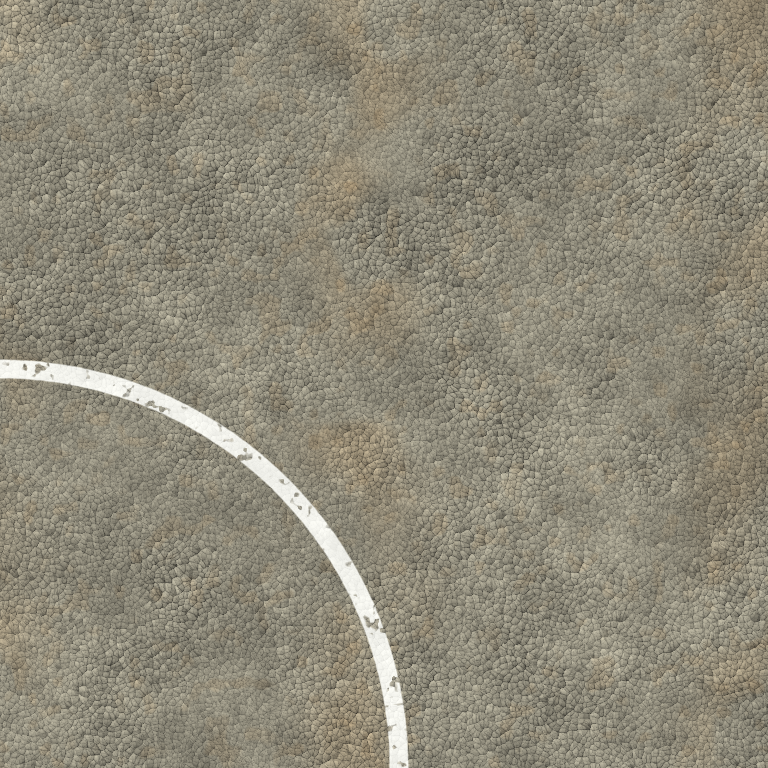
Write a WebGL 2 fragment shader that draws this texture.

```glsl
#version 300 es
precision highp float;
// Weathered grey asphalt with a worn white quarter-circle court line.

uniform vec2 u_resolution;
out vec4 fragColor;

vec3 hash3(vec2 p) {
  vec3 q = fract(p.xyx * vec3(0.1031, 0.1030, 0.0973));
  q += dot(q, q.yxz + 33.33);
  return fract((q.xxy + q.yzz) * q.zyx);
}

// Smoothly blended cell tones, centred on zero
float softCells(vec2 p) {
  vec2 cell = floor(p);
  float sum = 0.0, total = 0.0;
  for (int j = -1; j <= 1; j++)
    for (int i = -1; i <= 1; i++) {
      vec2 id = cell + vec2(i, j);
      vec3 h = hash3(id);
      vec2 d = id + 0.15 + 0.7 * h.xy - p;
      float weight = exp(-5.0 * dot(d, d));
      sum += weight * (h.z - 0.5);
      total += weight;
    }
  return sum / total;
}

// Packed stones lit from the upper left: slope, crevice and tint
float stones(vec2 p) {
  vec2 cell = floor(p), toCentre = vec2(0.0);
  float near = 9.0, second = 9.0, tint = 0.0;
  for (int j = -1; j <= 1; j++)
    for (int i = -1; i <= 1; i++) {
      vec2 id = cell + vec2(i, j);
      vec3 h = hash3(id + 57.0);
      vec2 d = id + h.xy - p;
      float dist = length(d);
      if (dist < near) {
        second = near;
        near = dist;
        toCentre = d;
        tint = h.z;
      } else second = min(second, dist);
    }
  float slope = dot(toCentre, normalize(vec2(0.7, -0.8)));
  float crevice = smoothstep(0.0, 0.3, second - near);
  return 0.24 * slope + 0.19 * (crevice - 0.62) + 0.13 * (tint - 0.5);
}

// Broad mottling and round damp stains
float mottling(vec2 uv) {
  float tone = 0.11 * softCells(uv * 7.0 + 3.0)
             + 0.13 * softCells(uv * 17.0 + 20.0)
             + 0.12 * softCells(uv * 42.0 + 70.0);
  // Stain centre and radius
  vec3 stains[9] = vec3[9](
    vec3(0.365, 0.473, 0.022), vec3(0.845, 0.490, 0.026), vec3(0.210, 0.545, 0.028),
    vec3(0.955, 0.730, 0.020), vec3(0.530, 0.510, 0.055), vec3(0.860, 0.800, 0.060),
    vec3(0.000, 0.550, 0.030), vec3(0.400, 0.950, 0.040), vec3(0.270, 0.260, 0.040));
  vec2 warped = uv + 0.012 * sin(uv.yx * 70.0 + vec2(0.0, 2.0));
  for (int i = 0; i < 9; i++) {
    vec2 d = (warped - stains[i].xy) / stains[i].z;
    tone -= 0.085 * exp(-dot(d, d));
  }
  return tone;
}

// Chipped paint along the arc; across runs from -1 to 1 over its width
float paintWear(vec2 uv, float angle, float across) {
  // Angle, position across the line, angular spread
  vec3 chips[7] = vec3[7](
    vec3(0.207, 0.45, 0.030), vec3(0.367, 0.00, 0.030), vec3(0.693, -0.30, 0.018),
    vec3(0.790, 0.60, 0.018), vec3(0.910, -0.70, 0.012), vec3(1.180, -0.60, 0.045),
    vec3(1.470, 0.10, 0.026));
  float amount = 0.0;
  for (int i = 0; i < 7; i++) {
    vec2 d = vec2((angle - chips[i].x) / chips[i].z, (across - chips[i].y) / 0.6);
    amount = max(amount, exp(-dot(d, d)));
  }
  float grain = softCells(uv * 170.0) + 0.6 * softCells(uv * 85.0 + 9.0);
  float wear = smoothstep(0.36, 0.62, grain + 0.55 * amount);
  float crack = 1.0 - smoothstep(0.001, 0.004, abs(angle - 0.158));
  return max(wear, 0.6 * crack * smoothstep(-0.15, 0.1, grain));
}

void main() {
  vec2 uv = gl_FragCoord.xy / u_resolution;
  float pixel = 1.0 / min(u_resolution.x, u_resolution.y);

  // Asphalt: coarse and fine stones over mottled tone
  vec2 bent = uv + 0.002 * sin(uv.yx * vec2(91.0, 77.0) + 3.0 * sin(uv * 37.0));
  float relief = stones(bent * 125.0) * (1.0 + 0.9 * softCells(uv * 11.0 + 40.0))
               + 0.55 * stones(bent.yx * vec2(-230.0, 230.0) + 300.0);
  vec3 ground = vec3(0.54, 0.525, 0.465) * (1.0 + relief + mottling(uv));

  // Rusty streaks repeating twice across the slab
  float streak = pow(0.5 + 0.5 * cos(12.566 * (uv.x - 0.475 + 0.012 * sin(uv.y * 19.0))), 6.0);
  float rust = streak * smoothstep(-0.2, 0.35, softCells(uv * 13.0 + 90.0));
  rust += 0.6 * smoothstep(0.15, 0.45, softCells(uv * 60.0 + 140.0));
  ground *= mix(vec3(1.0), vec3(1.035, 0.98, 0.92), rust);

  // Painted arc about the lower left corner
  float offset = length(uv) - 0.5195;
  float edge = abs(offset + 0.0006 * softCells(uv * 120.0)) - 0.0122;
  float paint = 1.0 - smoothstep(-pixel, pixel, edge);
  paint *= 1.0 - 0.85 * paintWear(uv, atan(uv.y, uv.x), offset / 0.0122);
  vec3 white = vec3(0.95, 0.95, 0.925) * (1.0 + 0.12 * relief + 0.05 * softCells(uv * 30.0));

  fragColor = vec4(clamp(mix(ground, white, paint), 0.0, 1.0), 1.0);
}
```
